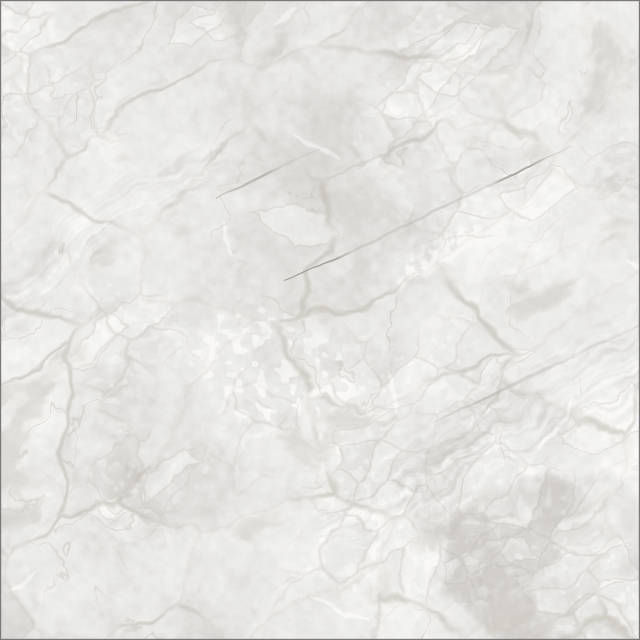
A three.js fragment shader for this texture:

```glsl
// Pale brecciated marble slab with a thin grey rim. Warped Voronoi shards, clouds
// and diagonal striations build one tone value; chalky clasts, flecks, veins and
// cracks are laid over it, and the tone is mapped to a narrow off-white palette.
varying vec2 vUv;

const vec3 PALE = vec3(0.955, 0.953, 0.943);
const vec3 BODY = vec3(0.912, 0.910, 0.900);
const vec3 SHADE = vec3(0.858, 0.850, 0.838);
const vec3 VEIN = vec3(0.760, 0.735, 0.700);
const vec3 CRACK = vec3(0.640, 0.620, 0.595);
const vec3 RIM = vec3(0.48, 0.47, 0.47);
const float GRAIN_ANGLE = 0.56;
const float BASE_TONE = 0.57;
const float RIM_WIDTH = 0.0020;
const int CLASTS = 12;
const int STROKES = 9;

float hash(vec2 p) { return fract(sin(dot(p, vec2(127.1, 311.7))) * 43758.545); }
vec2 hash2(vec2 p) { return vec2(hash(p), hash(p + 37.3)); }

float noise(vec2 p) {
  vec2 i = floor(p), f = fract(p);
  f = f * f * (3.0 - 2.0 * f);
  return mix(mix(hash(i), hash(i + vec2(1.0, 0.0)), f.x),
             mix(hash(i + vec2(0.0, 1.0)), hash(i + 1.0), f.x), f.y);
}

float fbm(vec2 p) {
  float sum = 0.0, amp = 0.5;
  for (int i = 0; i < 5; i++) {
    sum += amp * noise(p);
    p = mat2(0.8, 0.6, -0.6, 0.8) * p * 2.03 + 11.7;
    amp *= 0.5;
  }
  return sum / 0.97;
}

vec2 rotate(vec2 p, float a) {
  return vec2(p.x * cos(a) + p.y * sin(a), p.y * cos(a) - p.x * sin(a));
}

// Voronoi cells: x = distance to the nearest border, y = random cell value
vec2 shards(vec2 p) {
  vec2 cell = floor(p), f = fract(p), nearest = vec2(0.0), nearestId = vec2(0.0);
  float best = 8.0, edge = 8.0;
  for (int j = -1; j <= 1; j++) for (int i = -1; i <= 1; i++) {
    vec2 o = vec2(float(i), float(j));
    vec2 r = o + hash2(cell + o) - f;
    if (dot(r, r) < best) { best = dot(r, r); nearest = r; nearestId = cell + o; }
  }
  for (int j = -1; j <= 1; j++) for (int i = -1; i <= 1; i++) {
    vec2 o = vec2(float(i), float(j));
    vec2 r = o + hash2(cell + o) - f, d = r - nearest;
    if (dot(d, d) > 0.0001) edge = min(edge, dot(0.5 * (r + nearest), normalize(d)));
  }
  return vec2(edge, hash(nearestId + 5.1));
}

// Soft line from a to b, tapering at both ends
float stroke(vec2 p, vec2 a, vec2 b, float width) {
  float t = clamp(dot(p - a, b - a) / dot(b - a, b - a), 0.0, 1.0);
  float w = width * (0.4 + 2.4 * t * (1.0 - t));
  return 1.0 - smoothstep(0.3 * w, w, length(p - mix(a, b, t)));
}

void main() {
  vec2 p = vUv;
  vec2 warp = vec2(fbm(p * 5.0), fbm(p * 5.0 + 17.0)) - 0.5;
  vec2 ripple = vec2(fbm(p * 26.0 + 3.0), fbm(p * 26.0 + 41.0)) - 0.5;
  vec2 q = p + 0.13 * warp + 0.022 * ripple;
  vec2 g = rotate(q, GRAIN_ANGLE);

  // Clouds, fragments and fine grain
  vec2 large = shards(g * vec2(3.6, 5.6) + 2.0);
  vec2 small = shards(g * vec2(12.0, 18.0));
  float rubble = smoothstep(0.44, 0.62, fbm(p * 4.5 + 23.0));
  float fine = fbm(p * 75.0);
  float tone = BASE_TONE + 1.25 * (fbm(q * 4.0 + 8.0) - 0.5) + 0.42 * (large.y - 0.5);
  tone += rubble * 0.55 * (small.y - 0.5) + 0.65 * (fine - 0.5);
  tone += 0.7 * (fbm(q * 18.0) - 0.5);

  // Striated diagonal bands and one broad grey patch
  float bands = stroke(q, vec2(-0.1, 0.46), vec2(0.36, 0.78), 0.075)
              + stroke(q, vec2(0.52, 0.17), vec2(1.1, 0.50), 0.11);
  float striae = fbm(g * vec2(11.0, 120.0));
  tone += min(bands, 1.0) * (1.5 * (striae - 0.5) - 0.10);
  float patchGap = length((q - vec2(0.87, 0.11)) * vec2(0.8, 1.0));
  tone -= 0.62 * (1.0 - smoothstep(0.125, 0.150, patchGap));

  // Chalky clasts with thin outlines, lying along the grain
  float outline = 0.0;
  for (int i = 0; i < CLASTS; i++) {
    vec2 seed = vec2(float(i), 4.7);
    vec2 size = vec2(0.035 + 0.055 * hash(seed + 9.0), 0.012 + 0.024 * hash(seed + 2.0));
    vec2 r = rotate(p + 0.055 * warp + 0.035 * ripple - hash2(seed), 0.3 + 0.7 * hash(seed + 6.0));
    vec2 box = abs(r + vec2(0.4 * r.y, 0.0)) - size;
    float d = max(box.x, box.y);
    tone += (1.0 - smoothstep(-0.002, 0.002, d)) * (0.28 + 0.5 * (striae - 0.5));
    outline = max(outline, 1.0 - smoothstep(0.0006, 0.0025, abs(d)));
  }

  // White flecks, thickest in one crushed zone, and short healed veins
  float crushed = 1.0 - smoothstep(0.07, 0.13, length((q - vec2(0.43, 0.43)) * vec2(0.85, 1.1)));
  float flecks = smoothstep(0.60, 0.74, noise(p * 95.0 + 6.0 * warp));
  tone += flecks * (0.5 * crushed + 0.30 * rubble) + 0.20 * crushed;
  for (int i = 0; i < STROKES; i++) {
    vec2 a = hash2(vec2(float(i), 21.3));
    float angle = 6.28 * hash(a);
    vec2 b = a + (0.04 + 0.06 * hash(a + 1.0)) * vec2(cos(angle), sin(angle));
    tone += 0.5 * stroke(p + 0.02 * ripple, a, b, 0.006);
  }
  tone += 0.5 * stroke(q, vec2(0.62, 0.58), vec2(0.73, 0.67), 0.035) * smoothstep(0.4, 0.6, fine);

  tone = clamp(tone, -0.35, 1.25);
  vec3 color = tone < 0.5 ? mix(SHADE, BODY, 2.0 * tone) : mix(BODY, PALE, 2.0 * tone - 1.0);

  // Broken veins on fragment borders and wandering hairlines
  float broken = smoothstep(0.46, 0.66, fbm(p * 8.0 + 51.0));
  float veins = (1.0 - smoothstep(0.0, 0.035, large.x)) * (0.12 + 0.45 * broken);
  veins = max(veins, (1.0 - smoothstep(0.0, 0.06, small.x)) * rubble * 0.30);
  float hairline = 1.0 - smoothstep(0.0, 0.012, abs(fbm(q * 7.0 + 70.0) - 0.5));
  veins = max(veins, max(hairline * broken * 0.4, outline * 0.28));
  float stain = smoothstep(0.66, 0.78, fbm(g * vec2(7.0, 13.0) + 90.0));
  color = mix(color, VEIN, max(veins, 0.35 * stain));

  // Long cracks following the grain
  vec2 c = p + 0.012 * warp + 0.006 * ripple;
  float cracks = stroke(c, vec2(0.445, 0.56), vec2(0.89, 0.775), 0.0034);
  cracks = max(cracks, 0.7 * stroke(c, vec2(0.34, 0.69), vec2(0.50, 0.77), 0.003));
  cracks = max(cracks, 0.5 * stroke(c, vec2(0.68, 0.34), vec2(1.02, 0.50), 0.004));
  color = mix(color, CRACK, cracks * (0.25 + 0.6 * broken));

  vec2 inset = min(vUv, 1.0 - vUv);
  float rim = 1.0 - smoothstep(0.7 * RIM_WIDTH, 1.35 * RIM_WIDTH, min(inset.x, inset.y));
  gl_FragColor = vec4(mix(color, RIM, rim), 1.0);
}
```
